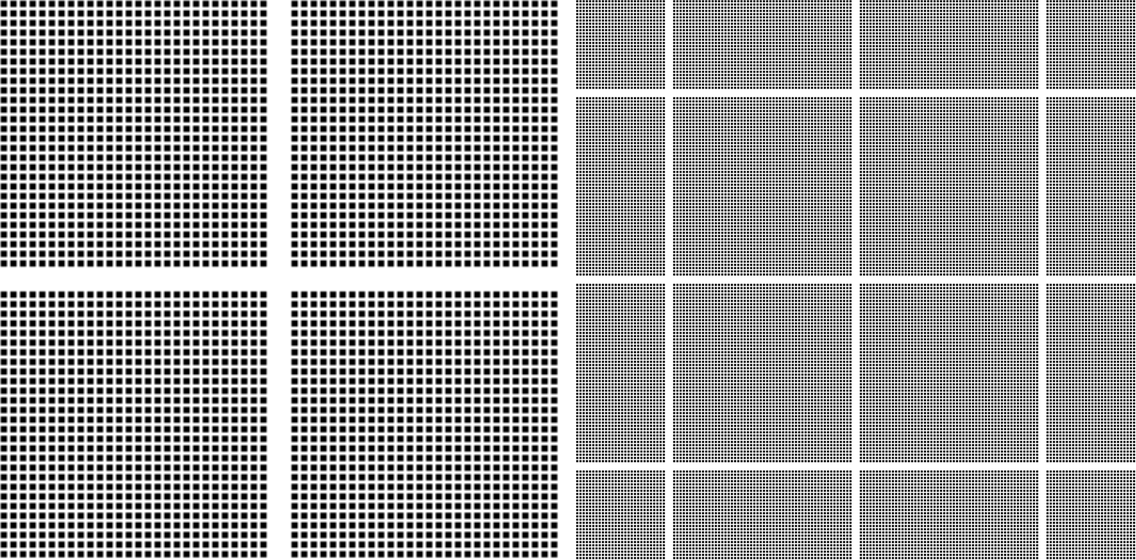
Left, the tile; right, the same tile 3 across and 3 down.
This pattern is drawn by a WebGL 2 fragment shader. Its source:

```glsl
#version 300 es
precision highp float;
// Soft black squares in a fine grid, parted by a wide white cross; 56 by 56 squares per tile.

uniform vec2 u_resolution;
out vec4 outColor;

void main() {
    vec2 uv = gl_FragCoord.xy / u_resolution;

    // Wrapped distance from the middle of the white cross, 0 to 0.5 on each axis
    vec2 fromCross = abs(fract(uv - vec2(0.4983, 0.5017) + 0.5) - 0.5);

    // 28 squares on each side of the cross, the last half a pitch from the wrap
    float firstSquare = 0.0278;
    float pitch = (0.5 - firstSquare) / 27.5;
    vec2 cell = (fromCross - firstSquare) / pitch;
    vec2 offset = abs(cell - max(round(cell), 0.0));

    // Linear falloff per axis; the product rounds the corners
    vec2 softness = max(vec2(0.125), 0.5 / (pitch * u_resolution));
    vec2 coverage = clamp(0.5 + (0.327 - offset) / (2.0 * softness), 0.0, 1.0);
    float ink = coverage.x * coverage.y;

    outColor = vec4(vec3(1.0 - ink), 1.0);
}
```
